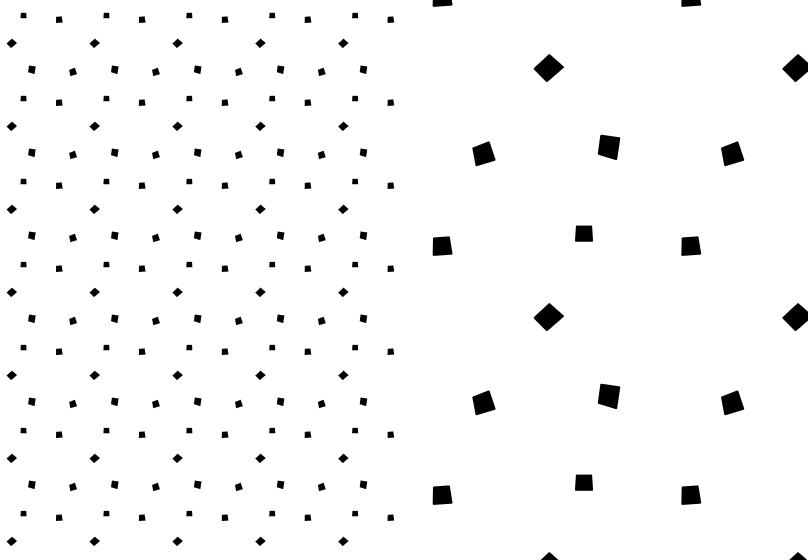
Left: the whole. Right: its middle third, enlarged.
Give the GLSL for this pattern, as a WebGL 2 fragment shader.

```glsl
#version 300 es
precision highp float;
// Tossed confetti: five small hand-cut black quads per tile, repeated on white.

uniform vec2 u_resolution;
out vec4 fragColor;

#define TILE vec2(0.14803, 0.14823)  // tile size in canvas heights
#define ROUND 0.005                  // corner radius in tile units
#define PAPER vec3(1.0)
#define INK vec3(0.005)
#define MARKS 5

// A mark in tile units, y downwards: a box bent into a loose quad.
struct Mark {
    vec2 centre;
    vec2 halfSize;
    float angle;
    float shear;
    vec2 taper;
};

Mark getMark(int i) {
    if (i == 0) return Mark(vec2(0.284, 0.187), vec2(0.0345, 0.0325), 0.0, 0.0, vec2(0.06, 0.0));
    if (i == 1) return Mark(vec2(0.713, 0.237), vec2(0.0370, 0.0370), -0.07, 0.0, vec2(0.09, 0.0));
    if (i == 2) return Mark(vec2(0.141, 0.522), vec2(0.0455, 0.0395), -0.73, 0.003, vec2(0.03, 0.02));
    if (i == 3) return Mark(vec2(0.384, 0.838), vec2(0.0405, 0.0435), 0.22, 0.003, vec2(0.0, 0.07));
    return Mark(vec2(0.879, 0.867), vec2(0.0395, 0.0395), -0.33, -0.0025, vec2(0.066, 0.04));
}

// Corner k of the mark, in order around the outline.
vec2 corner(Mark m, int k) {
    vec2 side = vec2((k == 0 || k == 3) ? -1.0 : 1.0, k < 2 ? -1.0 : 1.0);
    vec2 c = (m.halfSize - ROUND) * side * (1.0 + m.taper * side.yx);
    c.x += m.shear * side.y;
    float cs = cos(m.angle), sn = sin(m.angle);
    return mat2(cs, sn, -sn, cs) * c;
}

// Signed distance to the rounded quad.
float markDistance(vec2 p, Mark m) {
    p -= m.centre;
    float nearest = 1.0;
    bool inside = true;
    for (int k = 0; k < 4; k++) {
        vec2 a = corner(m, k);
        vec2 edge = corner(m, (k + 1) % 4) - a;
        vec2 w = p - a;
        float along = clamp(dot(w, edge) / dot(edge, edge), 0.0, 1.0);
        nearest = min(nearest, length(w - edge * along));
        inside = inside && edge.x * w.y - edge.y * w.x > 0.0;
    }
    return (inside ? -nearest : nearest) - ROUND;
}

void main() {
    // Tiles hang from the top left corner of the canvas.
    vec2 p = vec2(gl_FragCoord.x, u_resolution.y - gl_FragCoord.y) / u_resolution.y;
    vec2 cell = fract(p / TILE);
    float pixel = 1.0 / (u_resolution.y * TILE.y);

    float d = 1.0;
    for (int i = 0; i < MARKS; i++) {
        d = min(d, markDistance(cell, getMark(i)));
    }

    float coverage = clamp(0.5 - d / pixel, 0.0, 1.0);
    fragColor = vec4(mix(PAPER, INK, coverage), 1.0);
}
```
